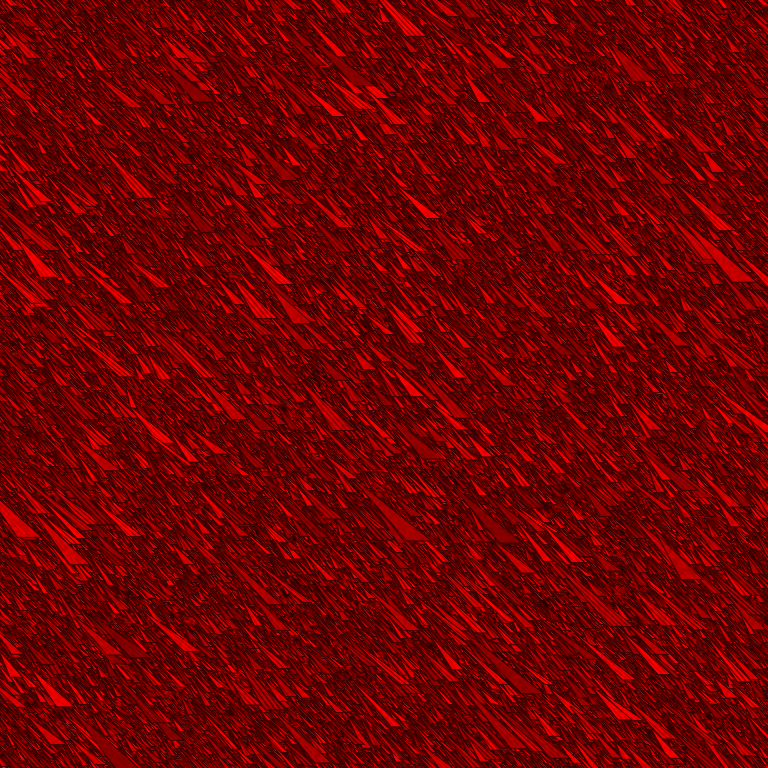
This pattern is drawn by a WebGL 1 fragment shader. Its source:

```glsl
precision highp float;
uniform vec2 u_resolution;

float hash(vec2 p) {
  vec3 q = fract(vec3(p.xyx) * vec3(0.1031, 0.1030, 0.0973));
  q += dot(q, q.yzx + 33.33);
  return fract((q.x + q.y) * q.z);
}

float valueNoise(vec2 p) {
  vec2 i = floor(p), f = fract(p);
  f = f * f * (3.0 - 2.0 * f);
  vec2 e = vec2(0.0, 1.0);
  return mix(mix(hash(i), hash(i + e.yx), f.x),
             mix(hash(i + e.xy), hash(i + e.yy), f.x), f.y);
}

// Slants the plane so that falling diagonals become vertical
vec2 slant(vec2 p, float slope) {
  return vec2(p.x - slope * p.y + 2.0, p.y);
}

// Fine diagonal fibres mixed with speckle
float grain(vec2 p) {
  float fibre = valueNoise(slant(p, 0.88) * vec2(310.0, 120.0));
  float speckle = valueNoise(slant(p, 0.5) * vec2(390.0, 330.0) + 71.0);
  float patches = valueNoise(slant(p, 0.85) * vec2(38.0, 11.0) + 19.0);
  float n = 0.5 * fibre + 0.5 * speckle + 0.14 * (patches - 0.5);
  return mix(0.17, 0.76, smoothstep(0.18, 0.88, n));
}

// Lays one size of flat-bottomed needles over the red level below
float addNeedles(float red, vec2 p, float size, float chance, float layer, float px) {
  vec2 cellSize = size * vec2(0.45, 1.0);
  vec2 st = slant(p, 0.74 + 0.24 * hash(vec2(layer, 5.0))) / cellSize;
  st.y += 9.0 * hash(vec2(floor(st.x), layer + 40.0));
  vec2 id = floor(st) + layer * 37.0;
  vec2 f = fract(st);

  float width = mix(0.3, 0.8, hash(id + 3.1));
  float len = mix(0.5, 0.95, hash(id + 7.7));
  float foot = mix(0.5 * width, 1.0 - 0.5 * width, hash(id + 11.3));
  float apex = mix(0.1, 0.7, hash(id + 17.9));
  float t = f.y / len;
  float across = (f.x - mix(apex, foot, t)) * cellSize.x;

  // Distance inside the needle, in canvas units
  float side = 0.75 * (0.5 * width * t * cellSize.x - abs(across));
  float d = min(side, (len - f.y) * size);
  float present = step(hash(id + 23.3), chance);
  float rim = smoothstep(-0.0022, -0.0022 + px, d) * present;
  float body = smoothstep(-0.5 * px, 0.5 * px, d) * present;

  // Thin dark lines run along the needle
  float wave = abs(fract(across / 0.0065 + hash(id + 29.0)) - 0.5);
  float lines = 1.0 - 0.6 * hash(id + 31.7) * (1.0 - smoothstep(0.08, 0.3, wave));
  float tone = mix(0.52, 1.0, hash(id + 41.0)) * lines;
  tone *= 0.9 + 0.2 * valueNoise(p * 260.0);
  return mix(mix(red, 0.22, 0.8 * rim), tone, body);
}

void main() {
  float scale = min(u_resolution.x, u_resolution.y);
  float px = 1.0 / scale;
  vec2 p = vec2(gl_FragCoord.x, u_resolution.y - gl_FragCoord.y) / scale;

  float red = grain(p);
  // Many short needles first, then fewer and longer ones
  for (int i = 0; i < 14; i++) {
    float layer = float(i);
    float size = 0.009 * pow(1.19, layer);
    float chance = mix(0.42, 0.11, layer / 13.0);
    red = addNeedles(red, p, size, chance, layer, px);
  }
  gl_FragColor = vec4(clamp(red, 0.0, 1.0), 0.0, 0.0, 1.0);
}
```
